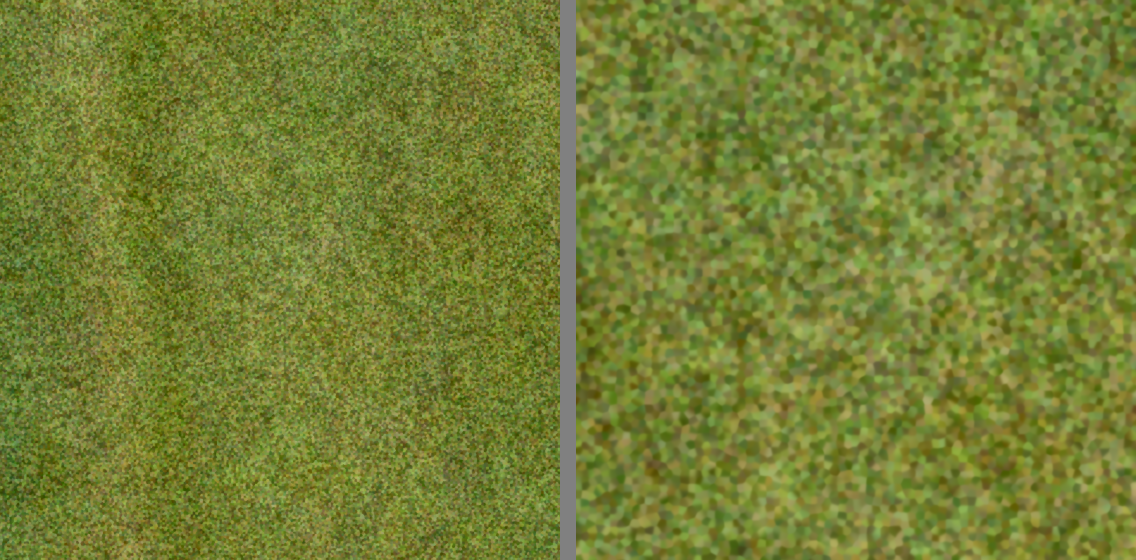
Left, the full canvas; right, a detail of the centre.
A three.js fragment shader for this texture:

```glsl
// Mown turf seen from above: fine soft flecks of green, straw and grey-green.
// Flecks and patches are smooth cellular noise at several scales, each cell
// carrying a random (light, hue, blue) triple; faint mowing bands run upward.

#define TURF_COLOR vec3(0.442, 0.484, 0.186)
#define BLADE_CELLS 235.0
#define TUFT_CELLS 110.0
#define BLADE_LIGHT 0.138
#define TUFT_LIGHT 0.060
#define PATCH_LIGHT 0.056
#define HUE_SPREAD 0.088
#define BLUE_SPREAD 0.072
#define FLECK_SOFTNESS 4.5

varying vec2 vUv;

// Three random values per cell, each in 0..1.
vec3 hash3(vec2 cell) {
  vec3 p = fract(vec3(cell.xyx) * vec3(0.1031, 0.1030, 0.0973));
  p += dot(p, p.yxz + 33.33);
  return fract((p.xxy + p.yzz) * p.zyx);
}

// Cellular noise blended by distance to jittered centres; values in -1..1.
vec3 flecks(vec2 p) {
  vec2 cell = floor(p);
  vec2 local = p - cell;
  vec3 sum = vec3(0.0);
  float total = 0.0;
  for (int j = -1; j <= 1; j++) {
    for (int i = -1; i <= 1; i++) {
      vec2 offset = vec2(float(i), float(j));
      vec2 centre = offset + 0.15 + 0.7 * hash3(cell + offset + 71.0).xy;
      vec2 away = centre - local;
      float weight = exp(-FLECK_SOFTNESS * dot(away, away));
      sum += weight * (2.0 * hash3(cell + offset + 313.0) - 1.0);
      total += weight;
    }
  }
  return sum / total;
}

// Broad uneven growth, slightly stretched along the mowing direction.
vec3 patches(vec2 uv) {
  vec2 p = uv * vec2(1.0, 0.75) + 0.012 * sin(uv.yx * 23.0 + uv * 11.0);
  return 0.40 * flecks(p * 6.0 + 19.0)
       + 0.45 * flecks(p * 15.0 + 47.0)
       + 0.50 * flecks(p * 36.0 + 83.0);
}

// Soft vertical band of the given width around a centre line.
float band(float x, float centre, float width) {
  float d = (x - centre) / width;
  return exp(-d * d);
}

void main() {
  vec2 uv = vUv;
  vec3 blade = flecks(uv * BLADE_CELLS + 5.0);
  vec3 tuft = flecks(uv * TUFT_CELLS + 29.0);
  vec3 growth = patches(uv);

  // Leaning bands: a straw streak, its lush neighbour, a pale middle.
  float lean = 0.08 * (1.0 - uv.y) + 0.008 * sin(uv.y * 17.0);
  float straw = band(uv.x, 0.15 + lean, 0.045);
  float lush = band(uv.x, 0.245 + lean, 0.05);
  float pale = band(uv.x, 0.50 + lean, 0.16);
  float shade = (1.0 - smoothstep(0.0, 0.17, uv.x)) * (1.0 - 0.6 * uv.y);

  // Brightness, green-to-red hue and blue content.
  float light = BLADE_LIGHT * blade.x + TUFT_LIGHT * tuft.x
              + PATCH_LIGHT * growth.x
              + 0.035 * straw - 0.030 * lush + 0.025 * pale - 0.045 * shade;
  float hue = HUE_SPREAD * (blade.y + 0.40 * tuft.y + 0.45 * growth.y)
            + 0.025 * straw - 0.015 * lush - 0.030 * shade;
  float blue = BLUE_SPREAD * (blade.z + 0.45 * tuft.z + 0.60 * growth.z)
             + 0.030 * shade - 0.025 * lush;

  vec3 color = TURF_COLOR + light * vec3(1.0, 1.0, 0.80);
  color += hue * vec3(0.58, -0.42, 0.0);
  color.b += blue;
  gl_FragColor = vec4(clamp(color, 0.0, 1.0), 1.0);
}
```
